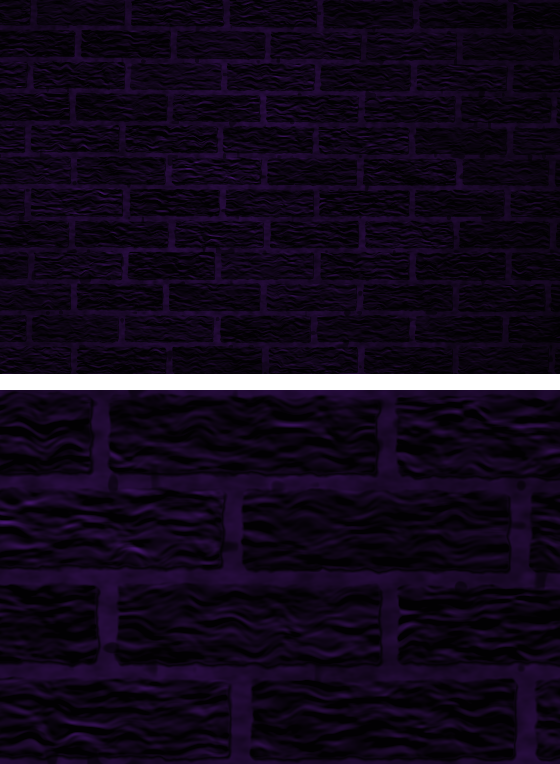
Top, the full canvas; bottom, a detail of the centre.
A WebGL 1 fragment shader for this texture:

```glsl
precision highp float;
// Dim violet brick wall in running bond: each pixel finds its course and brick,
// a rounded-box distance separates brick from mortar, and stretched noise,
// lit by its slope, gives every brick a rough, horizontally cracked face.

uniform vec2 u_resolution;

#define BRICK vec2(0.2559, 0.0842)      // pitch, in canvas heights
#define ORIGIN vec2(0.189, -0.004)      // first joint of the lowest course
#define JOINT vec2(0.0086, 0.0068)      // half widths of upright and bed joints
#define JITTER 0.05                     // wander of the upright joints
#define TINT vec3(0.62, 0.19, 1.0)
#define MORTAR_LEVEL 0.162
#define FACE_LEVEL 0.066
#define CRACK_SCALE vec2(42.0, 125.0)
#define CRACK_DEPTH 0.52

float hash(vec2 p) {
  vec3 q = fract(vec3(p.xyx) * 0.1031);
  q += dot(q, q.yzx + 33.33);
  return fract((q.x + q.y) * q.z);
}

float noise(vec2 p) {
  vec2 i = floor(p), f = fract(p);
  f = f * f * (3.0 - 2.0 * f);
  return mix(mix(hash(i), hash(i + vec2(1.0, 0.0)), f.x),
             mix(hash(i + vec2(0.0, 1.0)), hash(i + 1.0), f.x), f.y);
}

float fbm(vec2 p) {
  float sum = 0.0, amp = 0.5;
  for (int i = 0; i < 3; i++) {
    sum += amp * noise(p);
    p = mat2(1.7, 0.5, -0.5, 1.7) * p + 17.3;
    amp *= 0.5;
  }
  return sum;
}

// Height of the cracked face, bent so that the ridges run unevenly
float relief(vec2 p) {
  vec2 bend = vec2(noise(p * 34.0), noise(p * 46.0 + 40.0)) - 0.5;
  return fbm((p + bend * vec2(0.014, 0.011)) * CRACK_SCALE);
}

// Position of an upright joint, in brick widths
float jointAt(float index, float course) {
  return index + JITTER * (hash(vec2(index + 60.0, course + 20.0)) - 0.5);
}

float roundedBox(vec2 p, vec2 halfSize) {
  const float radius = 0.004;
  vec2 q = abs(p) - halfSize + radius;
  return length(max(q, 0.0)) + min(max(q.x, q.y), 0.0) - radius;
}

void main() {
  vec2 p = gl_FragCoord.xy / u_resolution.y;
  vec2 screen = gl_FragCoord.xy / u_resolution;
  float soft = max(0.8 / u_resolution.y, 0.0018);

  // Courses tilt slightly more towards the top
  vec2 wall = p;
  wall.y += 0.012 * (screen.x - 0.5) * screen.y + 0.003 * (noise(p * 5.0) - 0.5);
  wall.x -= 0.014 * screen.y;

  // Course and brick indices
  float v = (wall.y - ORIGIN.y) / BRICK.y;
  float course = floor(v);
  float shift = 0.46 * mod(course, 2.0) + 0.03 * (hash(vec2(course, 7.0) + 9.0) - 0.5);
  float u = (wall.x - ORIGIN.x) / BRICK.x + shift;
  float index = floor(u);
  if (u < jointAt(index, course)) index -= 1.0;
  else if (u > jointAt(index + 1.0, course)) index += 1.0;
  float leftJoint = jointAt(index, course);
  float rightJoint = jointAt(index + 1.0, course);
  vec2 id = vec2(index + 31.0, course + 11.0);

  // Brick outline with ragged edges, and its offset shadow
  vec2 local = vec2(u - 0.5 * (leftJoint + rightJoint), v - course - 0.5) * BRICK;
  vec2 halfSize = 0.5 * vec2(rightJoint - leftJoint, 1.0) * BRICK - JOINT;
  halfSize -= 0.002 * vec2(hash(id + 3.0), hash(id + 5.0));
  float ragged = 0.007 * (fbm(p * 80.0) - 0.45);
  float dist = roundedBox(local, halfSize) + ragged;
  float brick = 1.0 - smoothstep(-soft, soft, dist);
  float offsetDist = roundedBox(local - vec2(0.0022, -0.0028), halfSize) + ragged;
  float shadow = (1.0 - smoothstep(-soft, soft, offsetDist)) * (1.0 - brick);

  // Brick face: slope lighting, with its own tone and roughness
  vec2 facePoint = p + vec2(hash(id), hash(id + 8.0)) * 3.0;
  float slope = relief(facePoint) - relief(facePoint + vec2(0.0010, 0.0034));
  float rough = CRACK_DEPTH * mix(0.65, 1.2, hash(id + 13.0));
  float face = FACE_LEVEL * mix(0.7, 1.25, hash(id + 21.0)) + rough * slope;
  face += 0.045 * (noise(p * vec2(14.0, 28.0)) - 0.5);
  float rim = smoothstep(-0.006, 0.0, dist);
  face += rim * 0.03 * sign(local.y) * step(halfSize.y - 0.007, abs(local.y));

  // Mortar: fine grain, broad stains and a dark line beside each brick
  float mortar = MORTAR_LEVEL + 0.16 * (fbm(p * vec2(70.0, 110.0)) - 0.44);
  mortar += 0.06 * (noise(p * 9.0 + 5.0) - 0.5);
  mortar *= 1.0 - 0.85 * shadow;

  // Small chipped pits near the joints
  float pit = smoothstep(0.8, 0.9, noise(p * 55.0 + 70.0)) * smoothstep(-0.006, 0.0, dist);
  float level = mix(mortar, face, brick) * (1.0 - 0.5 * pit);

  // Light falls off towards the corners and the right side
  vec2 away = (screen - vec2(0.4, 0.54)) * vec2(1.0, 0.8);
  level *= 1.17 - 1.25 * dot(away, away);
  gl_FragColor = vec4(TINT * max(level, 0.012) + vec3(0.001, 0.002, 0.0), 1.0);
}
```
